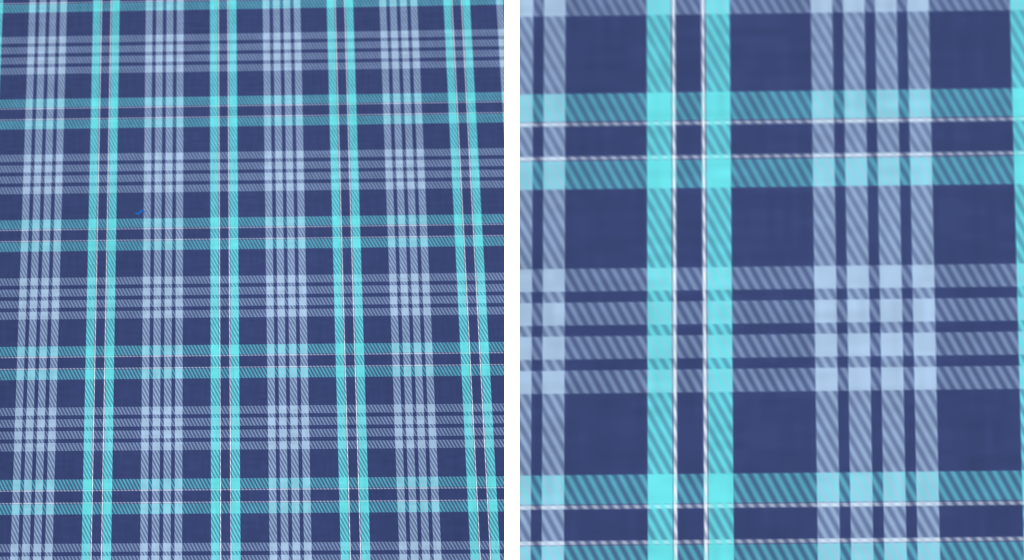
Left: the whole. Right: its middle third, enlarged.
Write a Shadertoy shader that draws this texture.

```glsl
// Woven plaid cloth seen at a slight angle: paired teal bands with white pinstripes
// alternate with groups of four pale blue stripes on navy. One stripe profile colours
// both warp and weft, which are then blended by a fine diagonal twill.

const float TAU = 6.2831853;
const vec3 NAVY = vec3(0.22, 0.27, 0.45);
const vec3 BLUE = vec3(0.65, 0.76, 0.88);
const vec3 TEAL = vec3(0.41, 0.87, 0.90);
const vec3 WHITE = vec3(0.90, 0.94, 0.97);

float hash(vec2 p) {
    return fract(sin(dot(p, vec2(127.1, 311.7))) * 43758.5453);
}

float noise(vec2 p) {
    vec2 i = floor(p), f = fract(p);
    f = f * f * (3.0 - 2.0 * f);
    return mix(mix(hash(i), hash(i + vec2(1, 0)), f.x),
               mix(hash(i + vec2(0, 1)), hash(i + vec2(1, 1)), f.x), f.y);
}

// Soft coverage of the interval from a to b
float band(float d, float a, float b, float soft) {
    return smoothstep(a - soft, a + soft, d) - smoothstep(b - soft, b + soft, d);
}

// Yarn colour at position t in repeats; alpha holds the coverage of the bright yarns
vec4 yarn(float t, float inner, float outer, float soft) {
    float d = abs(fract(t + 0.5) - 0.5);
    float teal = band(d, inner, outer, soft);
    float pin = band(d, inner - 0.012, inner - 0.001, soft);
    float stripe = abs(abs(0.5 - d - 0.0885) - 0.0443);
    float blue = 1.0 - smoothstep(0.030 - soft, 0.030 + soft, stripe);
    vec3 col = mix(NAVY, BLUE, blue);
    col = mix(col, TEAL, teal);
    col = mix(col, WHITE, pin);
    return vec4(col, max(teal, pin));
}

void mainImage(out vec4 fragColor, in vec2 fragCoord) {
    // Height units, measured down from the top left
    vec2 p = vec2(fragCoord.x, iResolution.y - fragCoord.y) / iResolution.y;

    // Perspective: repeats grow towards the bottom, rows tilt a little at the top
    vec2 q = p;
    q.y += (0.017 - 0.011 * p.y) * (p.x - 0.45);
    float size = 0.2083 + 0.0234 * q.y;
    vec2 t = (q - vec2(0.3984 + 0.005 * q.y, 0.198)) / size;

    // Edges soften towards the top, where the cloth is out of focus
    float pixel = 1.0 / (iResolution.y * size);
    float focus = smoothstep(-0.1, 0.8, p.y);
    float soft = 0.6 * pixel + mix(0.007, 0.002, focus);
    vec4 warp = yarn(t.x, 0.047, 0.115, soft);
    vec4 weft = yarn(t.y, 0.052, 0.128, soft);

    // Twill: diagonal float of warp over weft, faded when too fine to resolve
    float detail = mix(0.25, 1.0, focus) * (1.0 - smoothstep(0.3, 0.6, 41.0 * pixel));
    float twill = sin(TAU * (36.0 * t.x - 20.0 * t.y));
    float over = 0.61 + 0.15 * warp.a - 0.04 * weft.a * (1.0 - warp.a);
    over = clamp(over + 0.20 * detail * twill, 0.0, 1.0);
    vec3 col = mix(weft.rgb, warp.rgb, over);

    // Slubs along the threads and broad uneven light
    float slub = noise(t * vec2(45.0, 9.0)) + noise(t * vec2(9.0, 45.0)) - 1.0;
    col *= 1.0 + 0.06 * slub + 0.06 * (noise(p * 4.0) - 0.5);
    col += 0.015 * (1.0 - p.y);

    // One fleck of blue lint
    vec2 l = p - vec2(0.250, 0.379);
    l.y += 0.3 * l.x + 0.0015 * sin(l.x * 500.0);
    float lint = 1.0 - smoothstep(0.6, 1.2, length(l / vec2(0.010, 0.0032)));
    col = mix(col, vec3(0.12, 0.42, 0.75), 0.8 * lint);

    fragColor = vec4(col, 1.0);
}
```
